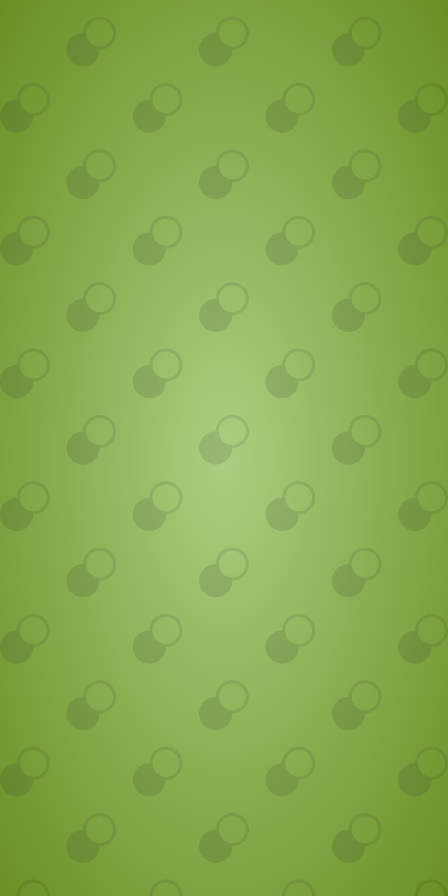
Write a Shadertoy shader that draws this pattern.

```glsl
const float UNITS_ACROSS = 27.0;   // one unit is a disc radius
const float PERIOD = 8.0;
const float RING_WIDTH = 0.19;

const vec3 GLOW = vec3(0.67, 0.81, 0.505);
const vec3 EDGE = vec3(0.41, 0.56, 0.14);
const vec3 SHADE = vec3(0.10, 0.10, 0.12);

float coverage(float dist, float pixel) {
    return smoothstep(0.5 * pixel, -0.5 * pixel, dist);
}

// Elliptical glow reaching its darkest colour at the corners
vec3 background(vec2 uv) {
    float t = length((uv - vec2(0.5, 0.49)) * 2.0) / sqrt(2.0);
    return mix(GLOW, EDGE, clamp(t, 0.0, 1.0));
}

// Ring at upper right, with a solid disc cut away inside it
float motif(vec2 p, float pixel) {
    float outer = length(p - vec2(0.5)) - 1.0;
    float hole = coverage(outer + RING_WIDTH, pixel);
    float ring = coverage(outer, pixel);
    float disc = coverage(length(p + vec2(0.5)) - 1.0, pixel);
    return max(ring * 0.105, disc * 0.125) * (1.0 - hole);
}

// Position relative to the nearest lattice point
vec2 repeatCell(vec2 p, vec2 origin) {
    return mod(p - origin + 0.5 * PERIOD, PERIOD) - 0.5 * PERIOD;
}

void mainImage(out vec4 fragColor, in vec2 fragCoord) {
    float pixel = UNITS_ACROSS / iResolution.x;
    vec2 p = (fragCoord - vec2(0.0, iResolution.y)) * pixel;
    vec3 color = background(fragCoord / iResolution.xy);

    // Two interleaved lattices form the staggered rows
    float shade = 0.0;
    for (int i = 0; i < 2; i++) {
        vec2 origin = vec2(5.5, -2.5) + float(i) * 0.5 * PERIOD;
        shade = max(shade, motif(repeatCell(p, origin), pixel));
    }

    fragColor = vec4(mix(color, SHADE, shade), 1.0);
}
```
